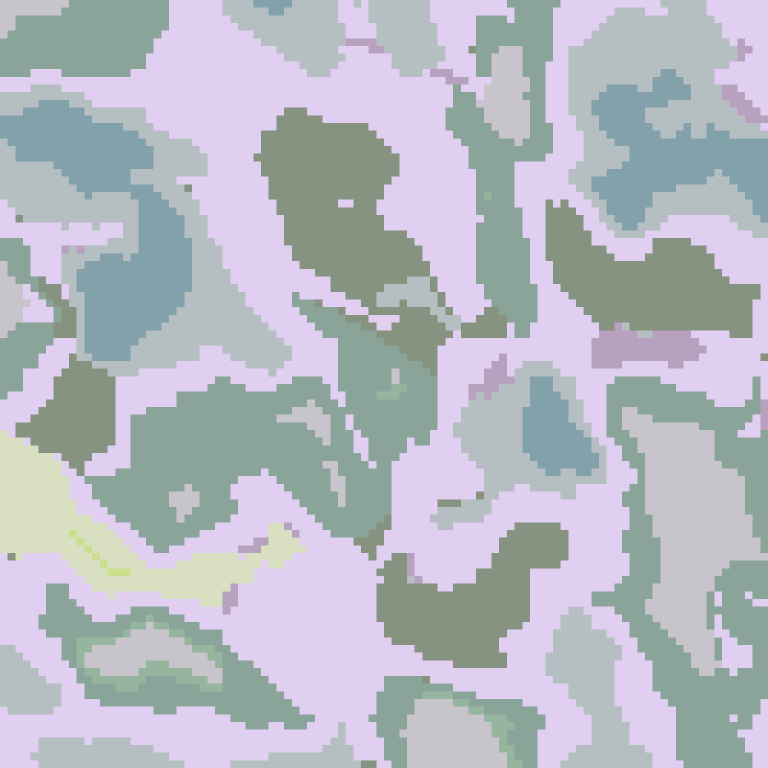
Reproduce this texture procedurally as a Shadertoy shader.

```glsl
// Blocky camouflage map: warped patches with nested cores, parted by lavender.
// Jittered seeds of four kinds compete for each block; the distance margin
// between the best two kinds gives the lavender gaps, rims and inner cores.
#define BLOCKS 100.0      // blocks across the canvas
#define SEEDS 4.0         // seeds across the canvas
#define JITTER 0.75       // seed displacement
#define WARP 0.85         // bending of the outlines
#define SLANT 0.28        // descent towards the right
#define GAP 0.17          // margin left lavender
#define OLIVE_GAP 0.34    // wider margin around olive patches
#define GREY_CORE 0.55    // margin where sage turns grey
#define BLUE_CORE 0.48    // margin where pale slate turns blue
#define LIME_CORE 0.58    // margin where cream turns lime

const vec3 LAVENDER = vec3(0.88, 0.81, 0.945);
const vec3 SAGE     = vec3(0.545, 0.643, 0.605);
const vec3 GREY     = vec3(0.78, 0.77, 0.80);
const vec3 GREEN    = vec3(0.59, 0.71, 0.62);
const vec3 SLATE    = vec3(0.71, 0.75, 0.76);
const vec3 BLUE     = vec3(0.51, 0.63, 0.67);
const vec3 OLIVE    = vec3(0.52, 0.575, 0.50);
const vec3 CREAM    = vec3(0.85, 0.88, 0.76);
const vec3 LIME     = vec3(0.80, 0.87, 0.55);
const vec3 MAUVE    = vec3(0.72, 0.63, 0.75);

vec2 hash2(vec2 p) {
    vec3 q = fract(p.xyx * vec3(0.1031, 0.1030, 0.0973));
    q += dot(q, q.yzx + 33.33);
    return fract((q.xx + q.yz) * q.zy);
}

// Two independent value noises at once
vec2 noise2(vec2 p) {
    vec2 i = floor(p), f = fract(p);
    f = f * f * (3.0 - 2.0 * f);
    return mix(mix(hash2(i), hash2(i + vec2(1, 0)), f.x),
               mix(hash2(i + vec2(0, 1)), hash2(i + vec2(1, 1)), f.x), f.y);
}

// 0 sage, 1 slate, 2 olive, 3 cream: fixed shares in every 4 by 4 group
int seedKind(vec2 id) {
    vec2 m = mod(id, 4.0);
    float rank = mod((m.x + 4.0 * m.y) * 7.0 + 3.0, 16.0);
    return rank < 6.5 ? 0 : rank < 11.5 ? 1 : rank < 14.5 ? 2 : 3;
}

// Winning kind at p, and its margin over the next kind
int patchAt(vec2 p, out float margin) {
    float near[4] = float[4](9.0, 9.0, 9.0, 9.0);
    vec2 cell = floor(p);
    for (int y = -2; y <= 2; y++)
    for (int x = -2; x <= 2; x++) {
        vec2 id = cell + vec2(x, y);
        vec2 seed = id + 0.5 + JITTER * (hash2(id + 17.0) - 0.5);
        float d = length((p - seed) * vec2(0.85, 1.15));
        int kind = seedKind(id);
        near[kind] = min(near[kind], d);
    }
    int best = 0;
    for (int k = 1; k < 4; k++) if (near[k] < near[best]) best = k;
    margin = 9.0;
    for (int k = 0; k < 4; k++)
        if (k != best) margin = min(margin, near[k] - near[best]);
    return best;
}

vec3 blockColor(vec2 uv) {
    // Slanted, bent coordinates
    vec2 p = uv * SEEDS;
    p.y += SLANT * p.x;
    vec2 q = p + WARP * (noise2(p * 1.3 + 5.0) - 0.5);
    q += 0.35 * WARP * (noise2(p * 3.7 + 31.0) - 0.5);
    q += 0.10 * WARP * (noise2(p * 9.0 + 57.0) - 0.5);

    float margin;
    int kind = patchAt(q, margin);
    vec2 scrap = noise2(q * vec2(1.8, 3.0) + 83.0);
    vec2 drift = noise2(q * 1.6 + 47.0);
    float core = margin + 0.35 * (drift.x - 0.5);

    // Lavender ground with small scraps
    if (margin < (kind == 2 ? OLIVE_GAP : GAP))
        return scrap.x > 0.78 ? OLIVE : scrap.y > 0.86 ? MAUVE : LAVENDER;

    // Patches with nested cores, rims and holes
    if (kind == 0) {
        if (core > GREY_CORE) return GREY;
        if (core > GREY_CORE - 0.13 && drift.y > 0.62) return GREEN;
        return scrap.y > 0.91 ? LAVENDER : SAGE;
    }
    if (kind == 1) return core > BLUE_CORE ? BLUE : SLATE;
    if (kind == 2) return scrap.y > 0.86 ? SLATE : OLIVE;
    return margin > LIME_CORE ? LIME : CREAM;
}

void mainImage(out vec4 fragColor, in vec2 fragCoord) {
    // Four samples per pixel soften the block edges
    vec3 sum = vec3(0.0);
    for (int s = 0; s < 4; s++) {
        vec2 offset = 0.6 * (vec2(s & 1, s >> 1) - 0.5);
        vec2 uv = (fragCoord + offset) / iResolution.y;
        sum += blockColor((floor(uv * BLOCKS) + 0.5) / BLOCKS);
    }
    fragColor = vec4(sum / 4.0, 1.0);
}
```
